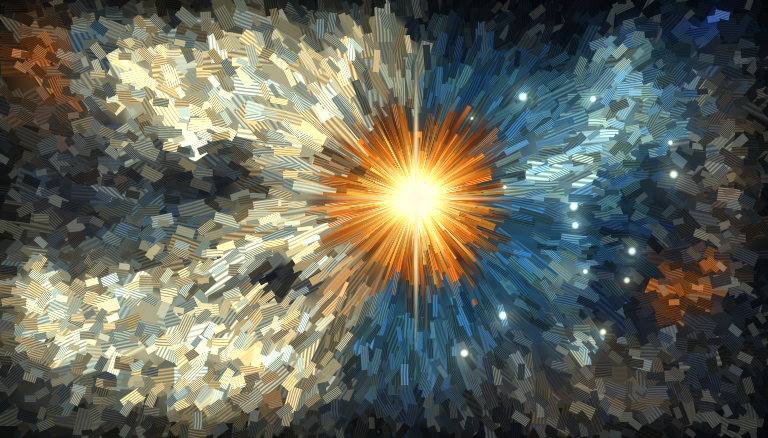
Write a Shadertoy shader that draws this background.

```glsl
// Palette-knife painting of a blazing star between cream clouds and a deep blue night.
const vec2 STAR = vec2(.95, .548);
const float TAU = 6.2831853;

vec4 hash(vec2 p) {
    vec4 q = fract(p.xyxy * vec4(.1031, .1030, .0973, .1099));
    q += dot(q, q.wzxy + 33.33);
    return fract((q.xxyz + q.yzzw) * q.zywx);
}

float blob(vec2 p, float x, float y, float rx, float ry) {
    vec2 q = (p - vec2(x, y)) / vec2(rx, ry);
    return exp(-dot(q, q));
}

// Heat colours from the white core out to burnt umber
vec3 fire(float r) {
    vec3 c = mix(vec3(1, .97, .8), vec3(1, .78, .32), smoothstep(.03, .09, r));
    c = mix(c, vec3(.88, .42, .08), smoothstep(.07, .15, r));
    return mix(c, vec3(.34, .15, .07), smoothstep(.13, .24, r));
}

// Broad colour masses beneath the strokes
vec3 masses(vec2 p) {
    vec2 w = p + .018 * sin(p.yx * 23. + vec2(1, 4)) + .012 * sin(p.yx * 57. + p * 31.);
    float ripple = sin(w.x * 41. + 2. * sin(w.y * 29.)) * sin(w.y * 37. + 1.5 * sin(w.x * 33.));
    vec3 col = mix(vec3(.25, .26, .25), vec3(.06, .10, .16), smoothstep(.6, 1.15, w.x));

    // Blue air
    float blue = blob(w, .72, .82, .2, .15) + .8 * blob(w, .19, .92, .07, .06)
        + blob(w, 1.25, .64, .2, .17) + .9 * blob(w, 1.44, .78, .18, .17)
        + .8 * blob(w, 1.17, .38, .2, .18) + .9 * blob(w, .92, .24, .2, .14)
        + .5 * blob(w, .4, .44, .18, .1) + .7 * blob(w, 1.05, .8, .17, .14);
    col = mix(col, vec3(.17, .4, .53), clamp(blue + .2 * ripple, 0., .92));
    col = mix(col, vec3(.08, .3, .8), .9 * blob(w, 1.62, .95, .05, .04));

    // Grey-umber ground along the right and the foot
    float ground = .75 * blob(w, 1.36, .11, .35, .13) + .7 * blob(w, 1.66, .6, .12, .27);
    col = mix(col, vec3(.41, .37, .3), clamp(ground, 0., .7));

    // Clouds: olive half-tone, then cream light
    float cloud = blob(w, .57, .83, .25, .16) + .8 * blob(w, .35, .77, .13, .15)
        + .8 * blob(w, .7, .68, .15, .13) + blob(w, .73, .47, .16, .1)
        + .8 * blob(w, .5, .41, .16, .09) + blob(w, .09, .3, .2, .12)
        + blob(w, .35, .25, .21, .1) + blob(w, .6, .2, .14, .11)
        + .9 * blob(w, .74, .31, .09, .08) + .6 * blob(w, .48, .08, .24, .09)
        + .5 * blob(w, .87, .87, .12, .1);
    col = mix(col, vec3(.51, .51, .42), smoothstep(.1, .5, cloud + .12 * ripple));
    col = mix(col, vec3(.91, .89, .72), smoothstep(.48, 1.05, cloud + .28 * ripple));

    // Pale blue nebula and soft lamps
    float nebula = blob(w, 1.27, .63, .12, .08) + .8 * blob(w, 1.38, .71, .09, .07)
        + .7 * blob(w, 1.42, .86, .06, .05) + .6 * blob(w, 1.47, .78, .08, .07)
        + blob(p, 1.29, .37, .05, .045) + .9 * blob(p, 1.32, .215, .045, .04);
    col = mix(col, vec3(.62, .78, .77), clamp(.85 * nebula + .2 * ripple * nebula, 0., .85));

    // Shadow hollows
    float hollow = .8 * blob(w, .5, .59, .13, .06) + blob(w, .65, .36, .09, .04)
        + .45 * blob(w, .12, .56, .18, .12) + .8 * blob(w, 1.2, .97, .2, .12)
        + .7 * blob(w, 1.68, .12, .14, .12);
    col = mix(col, vec3(.07, .09, .12), clamp(hollow, 0., .9));

    // Rust accents and the star's heat
    float rust = blob(w, .09, .87, .08, .11) + blob(w, 1.575, .35, .07, .06)
        + .6 * blob(w, .61, .1, .05, .04) + .5 * blob(w, .82, .35, .07, .06);
    col = mix(col, vec3(.6, .3, .09), clamp(rust, 0., .8));
    float r = length(w - STAR);
    col = mix(col, fire(r), smoothstep(.25, .12, r));

    // Dark borders
    vec2 edge = min(p, vec2(1.753, 1) - p);
    return col * mix(.4, 1., smoothstep(-.02, .1, edge.x)) * mix(.35, 1., smoothstep(-.02, .1, edge.y));
}

// One layer of bristled, roughly radial strokes
vec3 strokes(vec3 col, vec2 p, float density, float amount) {
    vec2 g = p * density;
    for (int k = 0; k < 9; k++) {
        vec2 id = floor(g) + vec2(k % 3, k / 3) - 1.;
        vec4 h = hash(id + density * 3.7), v = hash(id + density * 7.1 + 19.);
        if (v.x > amount) continue;
        vec2 centre = id + .5 + .8 * (h.xy - .5), toStar = STAR - centre / density;
        float far = smoothstep(.1, .65, length(toStar));
        float a = atan(toStar.y, toStar.x) + (v.y - .5) * mix(.1, 1.7, far);
        vec2 d = mat2(cos(a), -sin(a), sin(a), cos(a)) * (g - centre);
        vec2 inset = vec2(mix(.9, .58, far), mix(.16, .32, far)) * (.75 + .5 * v.z) - abs(d);
        float cover = clamp(min(inset.x, inset.y) * iResolution.y / density + .5, 0., 1.);
        if (cover <= 0.) continue;
        vec3 paint = masses(centre / density) * (.58 + .72 * h.z);
        paint *= 1. + .3 * (h.w - .5) * vec3(1, .1, -1);
        paint += step(.82, v.w) * far * vec3(.16, .16, .13);
        paint *= .97 + .26 * v.z * sin(d.y * 48. + .5 * sin(d.x * 4. + h.x * TAU));
        col = mix(col, paint, cover * .92);
    }
    return col;
}

void mainImage(out vec4 fragColor, in vec2 fragCoord) {
    vec2 p = fragCoord / iResolution.y;
    vec3 col = masses(p) * .75;
    for (float k = 0.; k < 4.; k++) col = strokes(col, p, 11. * pow(1.5, k), 1. - .16 * k);

    // Small stars across the night side
    for (float i = 0.; i < 14.; i++) {
        vec4 h = hash(vec2(i, 7));
        float r = length(p - mix(vec2(1.03, .18), vec2(1.58, .92), h.xy)) / (.5 + .7 * h.z);
        col += vec3(.85, .88, .72) * (.7 * smoothstep(.011, .003, r) + .25 * exp(-r * r * 1500.));
    }

    // Rays in overlapping angular fans
    vec2 d = p - STAR;
    float r = length(d), angle = atan(d.y, d.x) / TAU;
    for (float k = 0.; k < 4.; k++) {
        float fan = angle * (44. + 38. * k);
        vec4 h = hash(vec2(floor(fan), k * 13. + 5.));
        float reach = .08 + .2 * h.x * h.x;
        float ray = smoothstep(.5, .25, abs(fract(fan) - .5)) * smoothstep(reach, reach * .6, r);
        col = mix(col, fire(r * (.5 + .9 * h.y)) * (.7 + .4 * h.z), .75 * ray);
    }

    // Core glow and the long cross flare
    col += vec3(1, .72, .32) * (.7 * exp(-r * r * 300.) + .2 * exp(-r * 13.));
    vec2 n = abs(d);
    float upright = smoothstep(.01, .001, n.x + .008 * n.y) * smoothstep(.43, .12, n.y);
    float level = smoothstep(.008, .001, n.y + .008 * n.x) * smoothstep(.32, .05, n.x);
    col = mix(col, vec3(1, .94, .74), clamp(.85 * upright + .7 * level, 0., .9));
    col = mix(col, vec3(1, .98, .86), smoothstep(.05, .012, r));
    fragColor = vec4(clamp(col, 0., 1.), 1);
}
```
